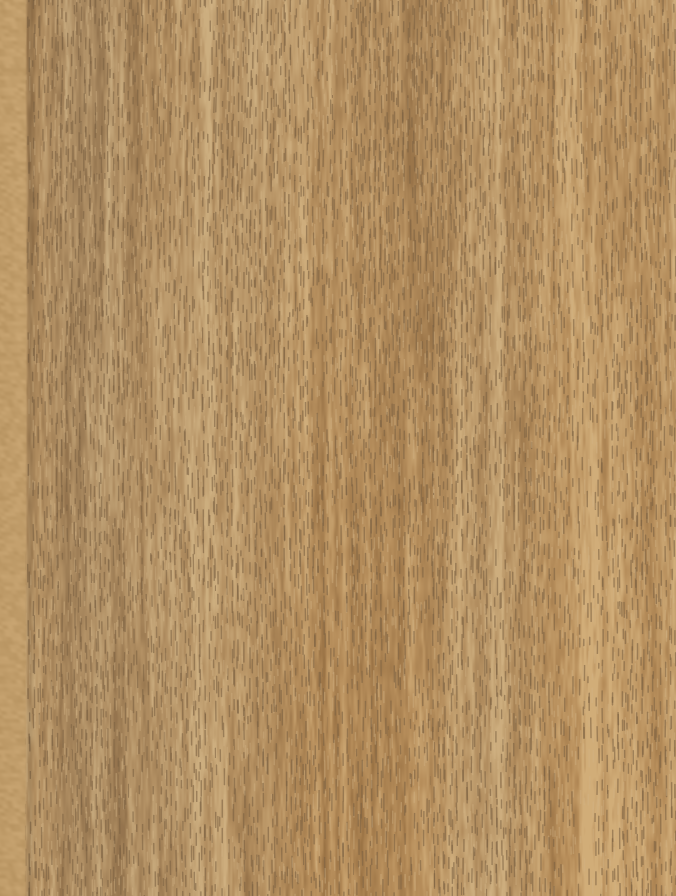
Write a Shadertoy shader that draws this texture.

```glsl
// Straight-grained golden brown wood veneer with a plain pale strip at the left.
// Stretched value noise gives bands, streaks and fibres; scattered capsules
// on a jittered grid give the short dark pores and the pale flecks.

#define DARK_WOOD   vec3(0.595, 0.455, 0.290)
#define MID_WOOD    vec3(0.705, 0.560, 0.375)
#define LIGHT_WOOD  vec3(0.805, 0.680, 0.490)
#define PORE_COLOR  vec3(0.490, 0.385, 0.260)
#define FLECK_COLOR vec3(0.820, 0.700, 0.520)
#define STRIP_COLOR vec3(0.755, 0.615, 0.415)
#define STRIP_WIDTH 0.029
#define BAND_AMOUNT 0.38
#define STREAK_AMOUNT 0.50
#define FIBRE_AMOUNT 0.42
#define PORE_SHARE  0.55
#define PORE_RADIUS 0.0008

float hash(vec2 p) {
    return fract(sin(dot(p, vec2(127.1, 311.7))) * 43758.5453);
}

float noise(vec2 p) {
    vec2 cell = floor(p), f = fract(p);
    f = f * f * (3.0 - 2.0 * f);
    float low = mix(hash(cell), hash(cell + vec2(1, 0)), f.x);
    float high = mix(hash(cell + vec2(0, 1)), hash(cell + vec2(1, 1)), f.x);
    return mix(low, high, f.y);
}

// Noise centred on zero
float wave(vec2 p) {
    return noise(p) - 0.5;
}

// Soft vertical band around a centre
float band(float x, float center, float width) {
    float d = (x - center) / width;
    return exp(-d * d);
}

// Coverage of short upright dashes, one at most per grid cell
float dashes(vec2 p, vec2 grid, float share, float seed, float pixel) {
    vec2 q = p * grid;
    float column = floor(q.x);
    q.y += 7.0 * hash(vec2(column, seed));
    vec2 cell = vec2(column, floor(q.y)) + seed * 17.0;
    float halfLength = mix(0.10, 0.36, hash(cell + 3.1));
    vec2 center = vec2(mix(0.3, 0.7, hash(cell + 5.7)),
                       mix(0.4, 0.6, hash(cell + 9.2)));
    vec2 d = (fract(q) - center) / grid;
    d.y = max(abs(d.y) - halfLength / grid.y, 0.0);
    float coverage = clamp(0.5 - (length(d) - PORE_RADIUS) / pixel, 0.0, 1.0);
    return coverage * step(hash(cell), share);
}

void mainImage(out vec4 fragColor, in vec2 fragCoord) {
    float pixel = 1.0 / iResolution.y;
    vec2 p = fragCoord * pixel;

    // Slight bend of the grain along its length
    vec2 g = p;
    g.x += 0.008 * wave(vec2(p.x * 4.0, p.y * 1.7));
    g.x += 0.0012 * wave(vec2(p.x * 30.0, p.y * 14.0));

    // Broad growth bands
    float tone = 0.54;
    tone += BAND_AMOUNT * wave(g * vec2(15.0, 0.6) + 4.0);
    tone += BAND_AMOUNT * wave(g * vec2(47.0, 0.9) + 21.0);
    tone += 0.17 * band(g.x, 0.53, 0.035) + 0.10 * band(g.x, 0.21, 0.025);
    tone -= 0.13 * band(g.x, 0.44, 0.018) + 0.10 * band(g.x, 0.08, 0.025);

    // Narrow streaks and fibres
    tone += STREAK_AMOUNT * wave(g * vec2(125.0, 2.2) + 37.0);
    tone += FIBRE_AMOUNT * wave(g * vec2(260.0, 11.0) + 53.0);
    tone += FIBRE_AMOUNT * wave(g * vec2(390.0, 55.0) + 71.0);

    tone = clamp(tone, 0.0, 1.0);
    vec3 color = mix(DARK_WOOD, MID_WOOD, min(tone * 2.0, 1.0));
    color = mix(color, LIGHT_WOOD, max(tone * 2.0 - 1.0, 0.0));

    // Drift between reddish and yellowish wood
    color += vec3(0.035, -0.005, -0.045) * wave(g * vec2(11.0, 0.7) + 90.0);

    // Pores crowd together in some bands
    float crowding = 0.5 + noise(g * vec2(32.0, 1.5) + 13.0);
    for (float layer = 1.0; layer < 3.0; layer++) {
        vec2 grid = vec2(125.0 + 31.0 * layer, 22.0 + 9.0 * layer);
        float pore = dashes(g, grid, PORE_SHARE * crowding, layer, pixel);
        float fleck = dashes(g, grid * 1.13, 0.3, layer + 5.0, pixel);
        color = mix(color, FLECK_COLOR, 0.4 * fleck);
        color = mix(color, PORE_COLOR, 0.6 * pore);
    }

    // Plain strip with a fine slanted speckle, and a thin groove beside it
    float speckle = wave(vec2(p.x * 170.0 + p.y * 60.0, p.y * 230.0));
    vec3 strip = STRIP_COLOR + 0.06 * speckle + 0.02 * wave(p * vec2(90.0, 3.0));
    float edge = STRIP_WIDTH + 0.002 * wave(vec2(2.0, p.y * 3.0));
    color *= 1.0 - 0.10 * band(p.x, edge + 0.004, 0.004);
    color = mix(strip, color, smoothstep(edge - 0.002, edge + 0.002, p.x));

    fragColor = vec4(color, 1.0);
}
```
